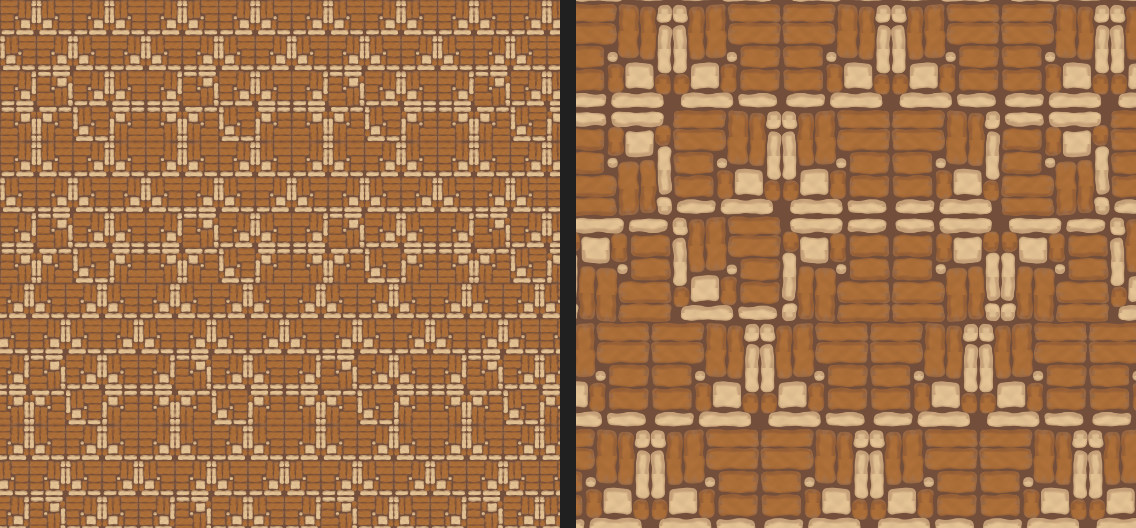
Left: the whole. Right: its middle third, enlarged.
This pattern is drawn by a WebGL 2 fragment shader. Its source:

```glsl
#version 300 es
precision highp float;

uniform vec2 u_resolution;
out vec4 fragColor;

const vec2 TILES = vec2(15.36, 14.9);
const float SEAM_ROW = 8.0;
const float SEAM_SHIFT = 0.2;

// One bit per cell of a 4 by 4 block of mirrored tiles
const int MIRROR_X = 0xE85A;
const int MIRROR_Y = 0xB200;

const vec3 MORTAR = vec3(0.45, 0.31, 0.23);
const vec3 CLAY = vec3(0.67, 0.43, 0.22);
const vec3 CLAY_EDGE = vec3(0.57, 0.36, 0.21);
const vec3 WORN = vec3(0.62, 0.46, 0.35);
const vec3 SAND = vec3(0.88, 0.75, 0.57);
const vec3 SAND_EDGE = vec3(0.75, 0.60, 0.45);

// Bricks of one tile: centre, half size
const vec4 CLAY_BRICKS[8] = vec4[8](
    vec4(0.25, 0.09, 0.24, 0.08), vec4(0.25, 0.28, 0.24, 0.10),
    vec4(0.20, 0.50, 0.18, 0.10), vec4(0.20, 0.72, 0.18, 0.10),
    vec4(0.60, 0.26, 0.09, 0.25), vec4(0.78, 0.28, 0.07, 0.25),
    vec4(0.48, 0.70, 0.07, 0.13), vec4(0.92, 0.76, 0.07, 0.09));
const vec4 SAND_BRICKS[6] = vec4[6](
    vec4(0.93, 0.43, 0.06, 0.22), vec4(0.93, 0.10, 0.065, 0.08),
    vec4(0.70, 0.68, 0.13, 0.12), vec4(0.46, 0.50, 0.05, 0.05),
    vec4(0.68, 0.91, 0.24, 0.065), vec4(0.22, 0.91, 0.18, 0.06));

float layeredSines(vec2 p) {
    return 0.6 * sin(p.x * 13.0 + 2.0 * sin(p.y * 9.0))
         + 0.4 * sin(p.y * 23.0 + 1.5 * sin(p.x * 17.0));
}

float roundedBox(vec2 p, vec2 halfSize, float radius) {
    vec2 d = abs(p) - halfSize + radius;
    return length(max(d, 0.0)) + min(max(d.x, d.y), 0.0) - radius;
}

float mirrorBit(int mask, ivec2 cell) {
    int index = (cell.y & 3) * 4 + (cell.x & 3);
    return float((mask >> index) & 1);
}

// Pale, streaked wear at both ends of a brick
float endWear(vec2 p, vec2 halfSize) {
    bool wide = halfSize.x > halfSize.y;
    float along = wide ? abs(p.x) / halfSize.x : abs(p.y) / halfSize.y;
    float across = wide ? p.y : p.x;
    float streak = 0.12 * sin(across * 75.0 + halfSize.x * 90.0);
    return smoothstep(0.70, 0.95, along + streak);
}

vec3 layBrick(vec3 below, vec2 p, vec4 brick, vec3 face, vec3 edge,
              float wear, float blur) {
    vec2 q = p - brick.xy;
    float wobble = 0.009 * layeredSines(p * 1.7 + brick.xy * 5.0);
    float d = roundedBox(q, brick.zw, 0.045) + wobble;
    float rim = smoothstep(-0.038, -0.008, d - 0.012 * sign(q.y));
    vec3 color = mix(face, edge, rim * 0.85);
    color = mix(color, WORN, endWear(q, brick.zw) * wear);
    color *= 1.0 + 0.025 * layeredSines(p * 2.5 + brick.zw * 31.0);
    return mix(color, below, smoothstep(-blur, blur, d));
}

vec3 paintTile(vec2 p, float blur) {
    vec3 color = MORTAR;
    for (int i = 0; i < 8; i++)
        color = layBrick(color, p, CLAY_BRICKS[i], CLAY, CLAY_EDGE, 0.4, blur);
    for (int i = 0; i < 6; i++)
        color = layBrick(color, p, SAND_BRICKS[i], SAND, SAND_EDGE, 0.0, blur);
    return color;
}

void main() {
    // Tile grid counted from the top left, with one sideways seam
    vec2 uv = gl_FragCoord.xy / u_resolution;
    vec2 grid = vec2(uv.x, 1.0 - uv.y) * TILES;
    grid.x += SEAM_SHIFT * step(SEAM_ROW, grid.y);

    ivec2 cell = ivec2(floor(grid));
    vec2 mirror = vec2(mirrorBit(MIRROR_X, cell), mirrorBit(MIRROR_Y, cell));
    vec2 local = mix(fract(grid), 1.0 - fract(grid), mirror);

    float blur = 0.6 * TILES.x / u_resolution.x;
    fragColor = vec4(paintTile(local, blur), 1.0);
}
```
